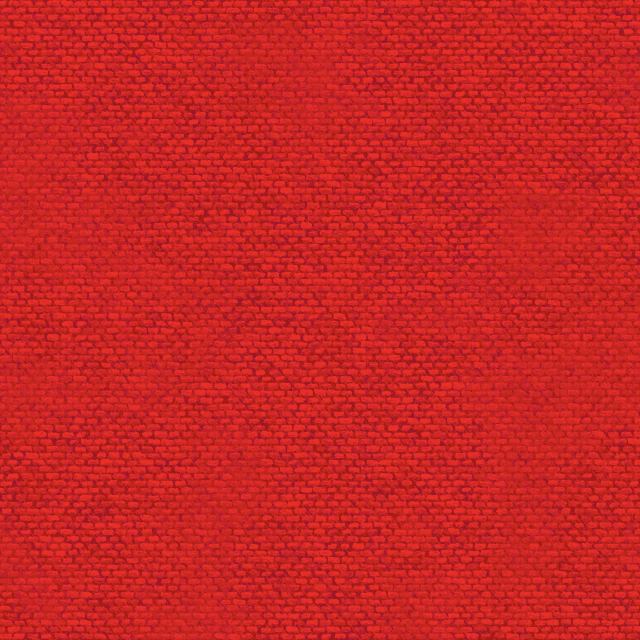
Reproduce this texture procedurally as a three.js fragment shader.

```glsl
#define ROWS 92.0
#define COLUMNS 48.0
#define WOBBLE 0.13
#define STITCH_HALF vec2(0.78, 0.38)
#define CORNER 0.30
#define EDGE 0.13
#define FIBRE 0.42
#define GRAIN 0.28
#define PATCH_SCALE 6.0

varying vec2 vUv;

const vec3 BRIGHT = vec3(0.91, 0.185, 0.15);
const vec3 BODY = vec3(0.84, 0.16, 0.16);
const vec3 WARM_MID = vec3(0.77, 0.15, 0.12);
const vec3 COOL_MID = vec3(0.75, 0.13, 0.16);
const vec3 WARM_DARK = vec3(0.64, 0.10, 0.09);
const vec3 COOL_DARK = vec3(0.60, 0.09, 0.15);

float hash(vec2 p) {
  vec3 q = fract(vec3(p.xyx) * 0.1031);
  q += dot(q, q.yzx + 33.33);
  return fract((q.x + q.y) * q.z);
}

float noise(vec2 p) {
  vec2 i = floor(p);
  vec2 f = fract(p);
  f = f * f * (3.0 - 2.0 * f);
  float low = mix(hash(i), hash(i + vec2(1.0, 0.0)), f.x);
  float high = mix(hash(i + vec2(0.0, 1.0)), hash(i + vec2(1.0, 1.0)), f.x);
  return mix(low, high, f.y);
}

float fbm(vec2 p) {
  float sum = 0.0;
  float weight = 0.5;
  for (int i = 0; i < 4; i++) {
    sum += weight * noise(p);
    p = p * 2.03 + 17.0;
    weight *= 0.5;
  }
  return sum / 0.9375;
}

float roundedBox(vec2 p, vec2 halfSize, float radius) {
  vec2 q = abs(p) - halfSize + radius;
  return length(max(q, 0.0)) + min(max(q.x, q.y), 0.0) - radius;
}

void main() {
  // Uneven thread paths
  vec2 grid = vUv * vec2(COLUMNS, ROWS);
  grid += WOBBLE * (vec2(noise(grid * 0.6 + 40.0), noise(grid * 0.7 + 90.0)) - 0.5) * 2.0;

  // Staggered stitches on straight upright threads
  float row = floor(grid.y);
  grid.x += 0.5 * mod(row, 2.0);
  vec2 id = vec2(floor(grid.x), row) + 100.0;
  float stitchRandom = hash(id);
  float shapeRandom = hash(id + 31.0);
  vec2 local = fract(grid) - 0.5;
  vec2 p = local * vec2(ROWS / COLUMNS, 1.0);
  p.x += 0.12 * (hash(id + 53.0) - 0.5);
  p.y += 0.16 * (shapeRandom - 0.5) * p.x;
  vec2 halfSize = STITCH_HALF + vec2(0.26, 0.10) * (shapeRandom - 0.5);
  float d = roundedBox(p, halfSize, CORNER);
  vec2 thread = vUv * ROWS;
  d += 0.14 * (noise(thread * 3.5 + 12.0) - 0.5);
  float stitch = 1.0 - smoothstep(-EDGE, EDGE * 0.7, d);

  // Fibres along the stitches and slanted strands in the gaps
  float fibre = noise(thread * vec2(2.2, 5.0)) - 0.5;
  float strand = noise(vec2(thread.x * 4.0 + thread.y * 2.6, thread.y * 1.6));
  float grain = noise(vUv * 512.0) - 0.5;

  // Light from above
  float top = 0.69 + 0.50 * p.y + 0.26 * (stitchRandom - 0.5) + FIBRE * fibre;
  float gap = 0.52 * strand;
  float level = mix(gap, top, stitch);

  // Flattened patches and thicker threads
  float patchNoise = fbm(vUv * vec2(PATCH_SCALE, PATCH_SCALE * 1.3) + 3.0);
  float flatness = 0.42 * smoothstep(0.47, 0.74, patchNoise);
  float band = noise(vec2(vUv.x * 17.0, vUv.y * 2.0)) - 0.5;
  float slub = noise(vec2(vUv.x * 5.0, vUv.y * 44.0)) - 0.5;
  level = mix(level, 0.54, flatness);
  level += 0.04 * band + 0.03 * slub + GRAIN * grain;
  level = clamp(level, 0.0, 1.0);

  // Dye shades
  float cool = noise(thread * 1.5 + 61.0) + 0.3 * band;
  cool = smoothstep(0.38, 0.74, cool);
  vec3 dark = mix(WARM_DARK, COOL_DARK, cool);
  vec3 middle = mix(WARM_MID, COOL_MID, cool);
  vec3 color = mix(dark, middle, smoothstep(0.12, 0.46, level));
  color = mix(color, BODY, smoothstep(0.44, 0.66, level));
  color = mix(color, BRIGHT, smoothstep(0.64, 0.85, level));
  gl_FragColor = vec4(color, 1.0);
}
```
